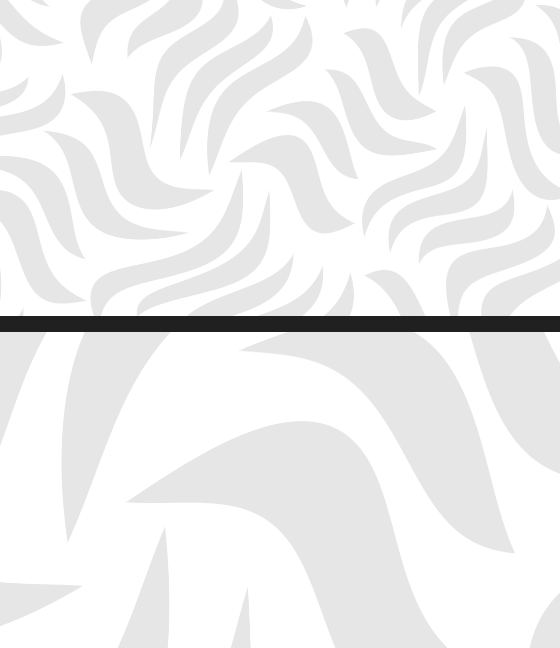
Top: the whole. Bottom: its middle third, enlarged.
Reproduce this pattern procedurally as a WebGL 2 fragment shader.

```glsl
#version 300 es
precision highp float;

uniform vec2 u_resolution;
out vec4 fragColor;

const float TAU = 6.28319;

vec2 hash2(vec2 p) {
    p = vec2(dot(p, vec2(127.1, 311.7)), dot(p, vec2(269.5, 183.3)));
    return fract(sin(p) * 43758.5);
}

vec2 gradientAt(vec2 corner) {
    float angle = TAU * hash2(corner).x;
    return vec2(cos(angle), sin(angle));
}

float gradientNoise(vec2 p) {
    vec2 i = floor(p), f = p - i;
    vec2 s = f * f * f * (f * (f * 6.0 - 15.0) + 10.0);
    vec2 e = vec2(1.0, 0.0);
    float low = mix(dot(gradientAt(i), f), dot(gradientAt(i + e), f - e), s.x);
    float high = mix(dot(gradientAt(i + e.yx), f - e.yx), dot(gradientAt(i + 1.0), f - 1.0), s.x);
    return mix(low, high, s.y);
}

// Bends the plane: broad irregular drift, then an S-curve across every block
vec2 flowWarp(vec2 p) {
    p += 0.36 * vec2(gradientNoise(p * 0.6 + 3.7), gradientNoise(p * 0.6 + 21.3));
    return p + 0.115 * vec2(sin(TAU * p.y), -sin(TAU * p.x));
}

// Signed inside distance to a tapered leaf, in block units
float leafInBlock(vec2 q) {
    vec2 block = floor(q), local = q - block;

    // Neighbouring blocks run crosswise, like a basket weave
    if (mod(block.x + block.y, 2.0) > 0.5) local = local.yx;
    vec2 seed = hash2(block + 5.0);
    float leafCount = seed.x < 0.75 ? 5.0 : 4.0;
    float lane = floor(local.y * leafCount);
    float across = fract(local.y * leafCount);

    // Staggered ends, pointed tips and a leaning spine
    vec2 inset = 0.13 * hash2(block * 7.0 + lane + 0.5) - 0.01;
    inset = max(inset, 0.0);
    float along = (local.x - inset.x) / (1.0 - inset.x - inset.y);
    float lean = seed.y < 0.5 ? -0.2 : 0.2;
    float spine = 0.5 + lean * cos(0.5 * TAU * clamp(along, 0.0, 1.0));
    float halfWidth = 1.48 * along * (1.0 - along);
    return (halfWidth - abs(across - spine)) / leafCount;
}

void main() {
    vec2 p = (gl_FragCoord.xy - 0.5 * u_resolution) / u_resolution.y;
    float turn = 0.55;
    p = mat2(cos(turn), sin(turn), -sin(turn), cos(turn)) * p;

    vec2 q = flowWarp(p / 0.58 + 0.3);
    float pixel = 0.7 * length(fwidth(q));
    float coverage = smoothstep(-0.5 * pixel, 0.5 * pixel, leafInBlock(q));

    vec3 paper = vec3(1.0);
    vec3 leafGrey = vec3(0.902, 0.902, 0.906);
    fragColor = vec4(mix(paper, leafGrey, coverage), 1.0);
}
```
